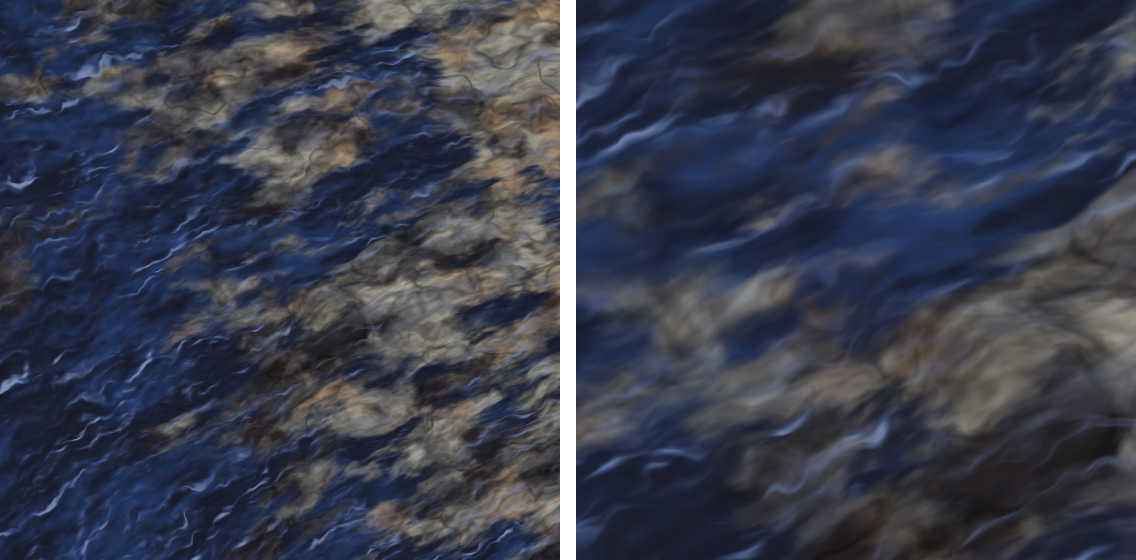
Left, the full canvas; right, a detail of the centre.
Reproduce this texture procedurally as a Shadertoy shader.

```glsl
// Rippled dark blue water running over brown and grey shallow rocks.

float hash(vec2 p) {
    return fract(sin(dot(p, vec2(127.1, 311.7))) * 43758.5453);
}

float noise(vec2 p) {
    vec2 i = floor(p), f = fract(p);
    f = f * f * f * (f * (f * 6.0 - 15.0) + 10.0);
    return mix(mix(hash(i), hash(i + vec2(1, 0)), f.x),
               mix(hash(i + vec2(0, 1)), hash(i + vec2(1, 1)), f.x), f.y);
}

// Rotated octaves, normalised to 0..1
float fbm(vec2 p, int octaves) {
    float sum = 0.0, total = 0.0, amp = 0.5;
    for (int i = 0; i < octaves; i++) {
        sum += amp * noise(p);
        total += amp;
        amp *= 0.56;
        p = mat2(1.6, 1.2, -1.2, 1.6) * p + 5.3;
    }
    return sum / total;
}

// Wave height with rounded crests, lightly turned per octave to stay streaky
float ripples(vec2 p) {
    float sum = 0.0, amp = 0.5;
    for (int i = 0; i < 4; i++) {
        float fold = 2.0 * noise(p) - 1.0;
        sum += amp * (1.0 - sqrt(fold * fold + 0.004));
        amp *= 0.58;
        p = mat2(1.85, 0.5, -0.5, 1.85) * p + 7.7;
    }
    return sum;
}

// Swirled stones with light tops, dark gaps and faint rusty stains
vec3 rockColour(vec2 uv, vec2 flow) {
    vec2 p = mix(uv, flow, 0.45);
    p += 0.05 * (vec2(fbm(p * 14.0, 3), fbm(p * 14.0 + 19.0, 3)) - 0.5);
    float tone = fbm(p * vec2(13, 18) + 11.0, 5);
    float broad = fbm(p * vec2(4, 7) + 57.0, 3) - 0.5;
    float light = smoothstep(0.27, 0.76, tone + 0.3 * broad + 0.22 * (uv.x + uv.y - 1.1));
    vec3 col = mix(vec3(0.15, 0.135, 0.145), vec3(0.61, 0.59, 0.53), light);
    float gap = smoothstep(0.07, 0.0, abs(fbm(p * vec2(9, 13) + 83.0, 3) - 0.47));
    float rust = smoothstep(0.42, 0.72, fbm(uv * 10.0 + 23.0, 4));
    return col * (1.0 - 0.3 * gap) * mix(vec3(1.0), vec3(1.05, 0.91, 0.78), rust);
}

// Near-black troughs and navy swells
vec3 waterColour(float swell, float chop) {
    float depth = smoothstep(0.38, 0.62, 0.6 * swell + 0.4 * chop);
    return mix(vec3(0.105, 0.122, 0.19), vec3(0.13, 0.195, 0.35), depth);
}

void mainImage(out vec4 fragColor, in vec2 fragCoord) {
    vec2 uv = fragCoord / iResolution.xy;

    // Streaks climb to the right, steeper toward the bottom left
    vec2 flow = vec2(uv.x + 0.5 * uv.y, uv.y - uv.x * (0.85 - 0.55 * uv.y));
    flow += 0.05 * (vec2(fbm(uv * 7.0, 4), fbm(uv * 7.0 + 31.0, 4)) - 0.5);

    float swell = fbm(flow * vec2(5, 14) + 3.0, 5);
    float chop = fbm(flow * vec2(14, 36) + 17.0, 4);
    float fine = fbm(flow * vec2(38, 70) + 29.0, 2) - 0.5;
    float patches = fbm(flow * vec2(4.5, 8.5) + 40.0, 5);
    float glint = smoothstep(0.28, 0.62, fbm(flow * vec2(5, 11) + 70.0, 3));

    // Light falls on one side of each ragged wave
    vec2 wave = flow * vec2(6.5, 19) + 9.0;
    wave.y += 0.9 * (fbm(uv * 22.0 + 61.0, 3) - 0.5);
    float slope = ripples(wave) - ripples(wave + vec2(-0.05, 0.22));

    // Rock shows through more to the right and top
    float shallow = 1.2 * (patches - 0.5) + 0.45 * (swell - 0.5) + 0.4 * (chop - 0.5)
                  + 0.36 * (uv.x - 0.48) + 0.12 * (uv.y - 0.5);
    float rock = smoothstep(-0.10, 0.14, shallow);

    vec3 stones = rockColour(uv, flow);
    stones = mix(stones, vec3(0.32, 0.33, 0.39), 0.4 * smoothstep(0.42, 0.68, chop));
    vec3 col = mix(waterColour(swell, chop), stones, rock * 0.94);

    // Blue sheen on lit slopes, pale crests on the steepest, shade behind
    float thin = mix(1.0, 0.35, rock);
    col *= 1.0 + 0.45 * clamp(slope, -0.5, 0.4) + 0.4 * fine;
    float sheen = smoothstep(0.02, 0.30, slope + 0.25 * fine) * glint;
    col = mix(col, vec3(0.29, 0.37, 0.56), 0.75 * sheen * thin);
    float crest = smoothstep(0.17, 0.40, slope + 0.2 * fine) * glint;
    col = mix(col, vec3(0.56, 0.62, 0.76), 0.75 * crest * thin);

    fragColor = vec4(col, 1.0);
}
```
